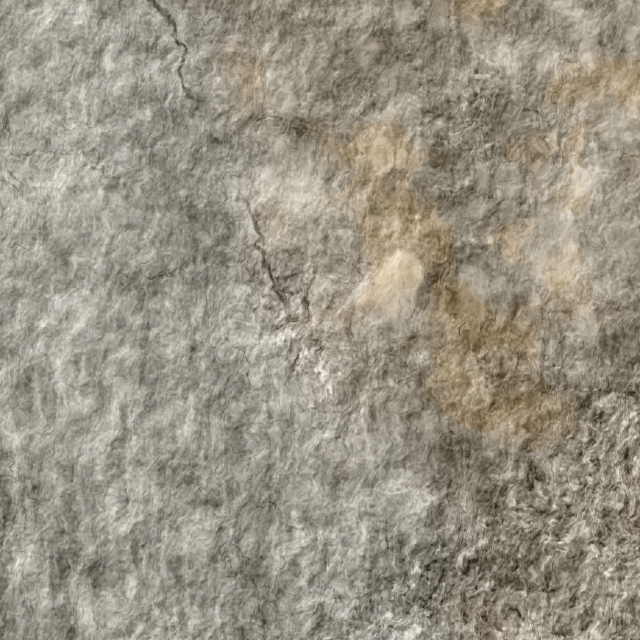
Reproduce this texture procedurally as a three.js fragment shader.

```glsl
// Weathered grey-brown rock face with a diagonal fault, pale scars and gritty crust.
varying vec2 vUv;

const vec3 GREY_TINT = vec3(0.005, -0.012, -0.050);
const vec3 BROWN_TINT = vec3(0.012, -0.020, -0.080);
const vec3 RUST_TINT = vec3(0.035, -0.005, -0.055);
const vec2 LIGHT_DIR = vec2(-0.6, 0.8);

float hash(vec2 p) {
  return fract(sin(dot(p, vec2(127.1, 311.7))) * 43758.5453);
}

float noise(vec2 p) {
  vec2 cell = floor(p);
  vec2 f = fract(p);
  f = f * f * (3.0 - 2.0 * f);
  float low = mix(hash(cell), hash(cell + vec2(1.0, 0.0)), f.x);
  float high = mix(hash(cell + vec2(0.0, 1.0)), hash(cell + vec2(1.0)), f.x);
  return mix(low, high, f.y);
}

// Four octaves, each turned to hide the lattice; centred on zero.
float fbm(vec2 p) {
  float sum = 0.0;
  float amplitude = 0.53;
  for (int i = 0; i < 4; i++) {
    sum += amplitude * (noise(p) - 0.5);
    p = mat2(0.8, 0.6, -0.6, 0.8) * p * 2.03 + 17.3;
    amplitude *= 0.5;
  }
  return sum;
}

// Brightness of a bumpy surface lit from the upper left.
float relief(vec2 p, float scale, float reach) {
  vec2 stretched = vec2(1.2, 0.85) * scale;
  return fbm(p * stretched) - fbm((p + LIGHT_DIR * reach) * stretched);
}

// Thin wandering dark lines where noise crosses zero.
float cracks(vec2 p, float width) {
  return 1.0 - smoothstep(0.0, width, abs(fbm(p)));
}

// Scattered upright scars of varied size, one per cell.
float scars(vec2 p, float keep) {
  float mask = 0.0;
  vec2 home = floor(p);
  for (int y = -1; y <= 1; y++) {
    for (int x = -1; x <= 1; x++) {
      vec2 cell = home + vec2(float(x), float(y));
      vec2 jitter = vec2(hash(cell), hash(cell + 41.7));
      float size = mix(0.2, 0.55, hash(cell + 9.2));
      vec2 offset = p - cell - 0.2 - 0.6 * jitter;
      float d = length(offset * vec2(1.25, 0.8)) / size;
      float strength = step(hash(cell + 73.1), keep) * mix(0.45, 1.0, jitter.x);
      // Crisp upper rim, softer lower end
      float softness = mix(0.65, 0.2, smoothstep(-0.3, 0.3, offset.y));
      mask = max(mask, strength * (1.0 - smoothstep(1.0 - softness, 1.0, d)));
    }
  }
  return mask;
}

void main() {
  vec2 p = vUv;
  vec2 warp = vec2(fbm(p * 14.0), fbm(p * 14.0 + 50.0));
  vec2 crumple = vec2(fbm(p * 55.0 + 8.0), fbm(p * 55.0 + 91.0));
  vec2 q = p + 0.035 * warp + 0.012 * crumple;
  float broad = fbm(p * 4.0 + 3.0);

  // Regions: brown side, gritty corner and belt, streaked foot
  float side = p.x - 0.26 - 0.42 * (0.97 - p.y) + 0.05 * warp.x + 0.02 * crumple.x;
  float brown = smoothstep(-0.08, 0.16, side + 0.3 * broad);
  float corner = smoothstep(0.15, 0.5, p.x - 1.3 * p.y + 0.5 * broad);
  float beltX = (side - 0.01) / 0.05;
  float beltY = (p.y - 0.48) / 0.11;
  float belt = exp(-beltX * beltX - beltY * beltY);
  float veins = smoothstep(0.04, 0.2, fbm(p * 7.0 + 23.0)) * brown;
  float grit = clamp(corner + belt + 0.6 * veins, 0.0, 1.0);
  float foot = (1.0 - smoothstep(0.15, 0.55, p.y + 0.3 * broad)) * (1.0 - 0.8 * corner);

  // Pale smooth scars at two sizes
  float scar = max(scars(q * 7.0 + 2.4, 0.5), 0.8 * scars(q * 17.0 + 6.1, 0.4));
  scar *= mix(0.35, 1.0, brown) * (1.0 - 0.7 * grit);
  float rim = 4.0 * scar * (1.0 - scar) * brown;

  // Tone from regions and mottling
  float tone = 0.645 - 0.075 * brown - 0.035 * grit - 0.03 * foot;
  tone += 0.2 * broad + 0.3 * fbm(q * 10.0 + 31.0) + 0.25 * fbm(q * 32.0);
  tone += 0.17 * scar - 0.035 * rim;

  // Surface grain, calmer on the scars and harsher in the grit
  float grain = (1.0 + 0.45 * grit) * (1.0 - 0.55 * scar);
  tone += grain * 1.05 * relief(q, 46.0, 0.0032);
  tone += grain * 0.30 * relief(q + 3.7, 17.0, 0.009);
  tone += grain * 0.12 * (noise(p * 230.0) - 0.5);
  tone += mix(0.1, 0.32, foot) * fbm(q * vec2(85.0, 13.0));

  // Broken hairline cracks and dark pits
  float broken = smoothstep(-0.02, 0.15, fbm(p * 9.0 + 77.0));
  tone -= 0.13 * broken * (1.0 - 0.5 * scar) * cracks(q * 19.0 + 12.0, 0.022);
  tone -= 0.20 * grit * smoothstep(0.12, 0.28, fbm(q * 75.0 + 5.0));
  tone += 0.17 * grit * smoothstep(0.10, 0.26, fbm(q * 75.0 + 64.0));

  // Diagonal fault: dark cleft with a lit lip
  float faultFade = smoothstep(0.42, 0.6, p.y) * smoothstep(-0.15, 0.1, fbm(p * 12.0 + 4.0));
  tone -= 0.22 * faultFade * (1.0 - smoothstep(0.001, 0.006, abs(side)));
  tone += 0.09 * faultFade * (1.0 - smoothstep(0.002, 0.010, abs(side + 0.010)));

  // Colour: grey to brown, with rusty stains
  float rust = brown * (1.0 - 0.7 * grit) * smoothstep(0.02, 0.22, fbm(q * 8.0 + 58.0));
  vec3 tint = mix(GREY_TINT, BROWN_TINT, brown * (1.0 - 0.4 * grit)) + RUST_TINT * rust;
  tone = clamp(tone, 0.17, 0.93);
  gl_FragColor = vec4(clamp(vec3(tone) + tint, 0.0, 1.0), 1.0);
}
```
